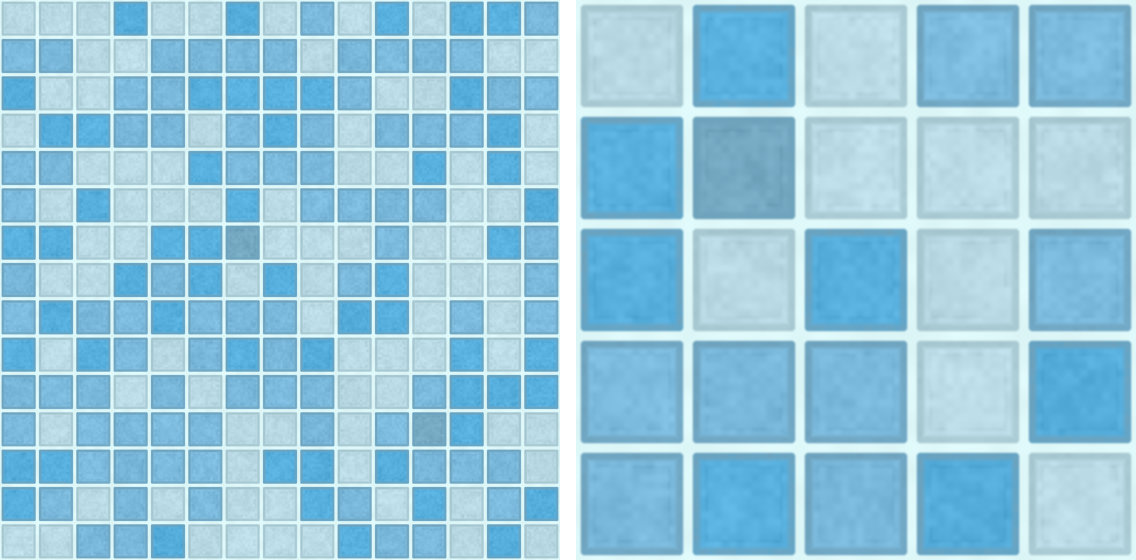
Left, the full canvas; right, a detail of the centre.
This pattern is drawn by a WebGL 1 fragment shader. Its source:

```glsl
precision highp float;

// Glass mosaic: a 15 by 15 grid of square tiles in pale, mid and deep blue with
// light grout. Each cell hashes its glass colour; a rounded-box distance shapes
// the tile and its worn grey rim, and value noise mottles the glass.

uniform vec2 u_resolution;

const float TILES = 15.0;          // repeats across and down
const float GROUT_HALF = 0.043;    // half the grout width, in cells
const float CORNER = 0.035;        // tile corner radius
const float EDGE_SOFT = 0.018;     // softness of the tile outline
const float RIM_WIDTH = 0.062;     // dull band inside the outline
const float BEVEL_INSET = 0.125;   // faint inner line, from the outline
const float PALE_SHARE = 0.40;
const float MID_SHARE = 0.33;
const float DULL_SHARE = 0.012;    // rare greyed tiles
const float SEED = 17.0;

const vec3 GROUT = vec3(0.87, 0.97, 0.975);
const vec3 PALE = vec3(0.73, 0.855, 0.90);
const vec3 MID = vec3(0.485, 0.73, 0.865);
const vec3 DEEP = vec3(0.345, 0.69, 0.87);
const vec3 DULL = vec3(0.46, 0.66, 0.76);
const vec3 PALE_RIM = vec3(0.64, 0.765, 0.80);
const vec3 BLUE_RIM = vec3(0.43, 0.63, 0.73);

float hash(vec2 p) {
  vec3 q = fract(vec3(p.xyx) * 0.1031);
  q += dot(q, q.yzx + 33.33);
  return fract((q.x + q.y) * q.z);
}

float valueNoise(vec2 p) {
  vec2 i = floor(p);
  vec2 f = fract(p);
  f = f * f * (3.0 - 2.0 * f);
  float low = mix(hash(i), hash(i + vec2(1.0, 0.0)), f.x);
  float high = mix(hash(i + vec2(0.0, 1.0)), hash(i + vec2(1.0)), f.x);
  return mix(low, high, f.y);
}

float roundedBox(vec2 p, float halfSize, float radius) {
  vec2 q = abs(p) - halfSize + radius;
  return length(max(q, 0.0)) + min(max(q.x, q.y), 0.0) - radius;
}

void main() {
  vec2 grid = gl_FragCoord.xy / u_resolution * TILES;
  vec2 cell = floor(grid);
  vec2 local = fract(grid) - 0.5;
  float pixel = TILES / min(u_resolution.x, u_resolution.y);

  // Glass colour and slight brightness change per tile
  float pick = hash(cell + SEED);
  float isPale = 1.0 - step(PALE_SHARE, pick);
  vec3 glass = mix(MID, DEEP, step(PALE_SHARE + MID_SHARE, pick));
  glass = mix(glass, PALE, isPale);
  float isDull = (1.0 - isPale) * step(1.0 - DULL_SHARE, hash(cell + 71.0));
  glass = mix(glass, DULL, isDull);
  glass += 0.025 * (hash(cell + 43.0) - 0.5);

  // Mottling: broad clouds and fine grain
  float clouds = valueNoise(grid * 5.0 + 11.0);
  float grain = valueNoise(grid * 15.0 + 29.0);
  glass += 0.035 * (clouds - 0.5) + 0.045 * (grain - 0.5);

  // Faint bevel line, then the broken rim, darker at the top and left
  float dist = roundedBox(local, 0.5 - GROUT_HALF, CORNER);
  float bevel = 1.0 - smoothstep(0.0, 0.022 + pixel, abs(dist + BEVEL_INSET));
  glass += bevel * (0.045 * grain - 0.035);
  vec3 rimColor = mix(BLUE_RIM, PALE_RIM, isPale);
  float rim = smoothstep(-RIM_WIDTH - 0.03, -RIM_WIDTH + 0.025, dist);
  float side = smoothstep(-0.35, 0.35, local.y - local.x);
  rim *= 0.68 + 0.17 * side + 0.3 * (grain - 0.5);
  vec3 tile = mix(glass, rimColor, clamp(rim, 0.0, 1.0));

  // Grout around the tile
  vec3 grout = GROUT + 0.03 * (clouds - 0.5);
  float soft = max(EDGE_SOFT, 0.75 * pixel);
  float cover = 1.0 - smoothstep(-soft, soft, dist);
  gl_FragColor = vec4(mix(grout, tile, cover), 1.0);
}
```
